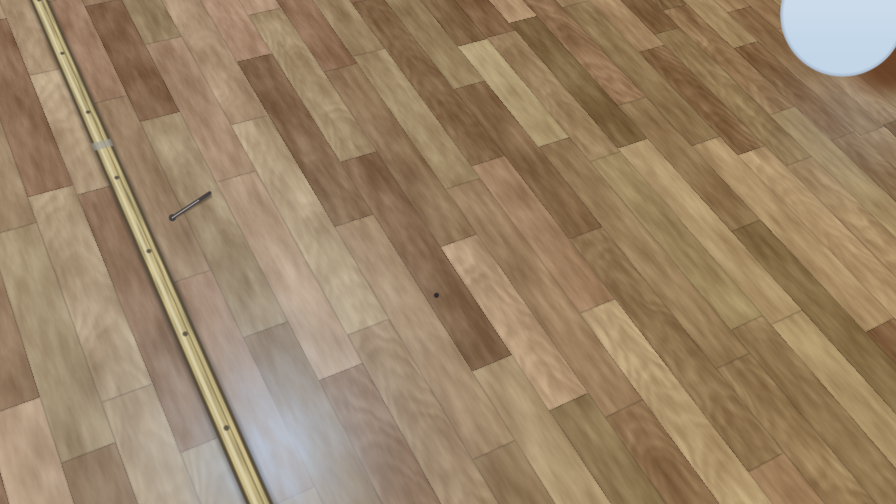
Give the GLSL for this texture, as a Shadertoy shader.

```glsl
// Staggered wooden floor in perspective with a brass strip, a screw and a white disc.
#define ALONG_VP vec2(-0.829, 3.07)   // vanishing point of the plank sides
#define ACROSS_VP_X 4.9               // x of the vanishing point of the plank ends
#define TILT 0.2                      // slope of the horizon
#define PLANK_WIDTH 0.0475
#define PLANK_LENGTH 0.36
#define DARK_WOOD vec3(0.45, 0.35, 0.245)
#define LIGHT_WOOD vec3(0.76, 0.68, 0.56)
#define GLARE_COLOR vec3(0.74, 0.79, 0.86)
#define BRASS vec3(0.73, 0.67, 0.49)
#define STRIP_U 0.48
#define SCREW_GAP 0.147
#define DISC vec3(1.672, 0.972, 0.124) // centre and radius

float hash(vec2 p) {
    return fract(sin(dot(p, vec2(127.1, 311.7))) * 43758.5453);
}

float noise(vec2 p) {
    vec2 i = floor(p), f = fract(p);
    f = f * f * (3.0 - 2.0 * f);
    return mix(mix(hash(i), hash(i + vec2(1, 0)), f.x),
               mix(hash(i + vec2(0, 1)), hash(i + vec2(1, 1)), f.x), f.y);
}

float fbm(vec2 p) {
    float sum = 0.0, amp = 0.5;
    for (int i = 0; i < 4; i++) {
        sum += amp * noise(p);
        p = p * 2.03 + 17.3;
        amp *= 0.5;
    }
    return sum;
}

// Canvas to floor: x runs across the planks, y along them
vec2 toFloor(vec2 p) {
    float depth = ALONG_VP.y - p.y - TILT * (p.x - ALONG_VP.x);
    return vec2(p.x - ALONG_VP.x, ACROSS_VP_X - p.x) / depth;
}

float segment(vec2 p, vec2 a, vec2 b) {
    vec2 pa = p - a, ba = b - a;
    return length(pa - ba * clamp(dot(pa, ba) / dot(ba, ba), 0.0, 1.0));
}

// Soft coverage of a shape with signed distance d
float cover(float d, float soft) {
    return 1.0 - smoothstep(-soft, soft, d);
}

vec3 planks(vec2 uv, vec2 soft) {
    // Staggered rows, each cut at jittered places
    float across = uv.x / PLANK_WIDTH - 0.147;
    float row = floor(across);
    float side = fract(across);
    float along = uv.y / PLANK_LENGTH + hash(vec2(row, 4.0));
    float cell = floor(along);
    float cut = 0.1 + 0.3 * hash(vec2(row, cell + 31.0));
    float cutDist = fract(along) - cut;
    vec2 id = vec2(row, cell - step(cutDist, 0.0));
    float tone = hash(id + 7.0), hue = hash(id + 19.0), figure = hash(id + 43.0);

    // Long fibres, wavy arched rings and blotches
    vec2 g = vec2(side, uv.y * 24.0) + id * 13.7;
    float fibre = fbm(g * vec2(7.0, 0.9)) - 0.47;
    float blotch = fbm(g * vec2(1.8, 0.5)) - 0.47;
    float bend = side - 0.3 - 0.4 * hue;
    float phase = uv.y * 75.0 + 14.0 * bend * bend + 9.0 * blotch + 6.0 * tone;
    float rings = sin(phase * 2.2) * smoothstep(0.45, 0.9, figure) * (0.5 + blotch);
    tone = 0.12 + 0.68 * tone + 0.55 * fibre + 0.6 * blotch + 0.13 * rings;

    vec3 color = mix(DARK_WOOD, LIGHT_WOOD, clamp(tone, -0.1, 1.1));
    color *= mix(vec3(1.03, 0.97, 0.96), vec3(0.99, 1.01, 0.95), hue);

    // Thin seams along the sides and ends
    float sideGap = min(side, 1.0 - side) * PLANK_WIDTH;
    float endGap = abs(cutDist) * PLANK_LENGTH;
    float seam = max(cover(sideGap - 0.0006, soft.x), cover(endGap - 0.001, soft.y));
    return color * (1.0 - 0.17 * seam);
}

void mainImage(out vec4 fragColor, in vec2 fragCoord) {
    vec2 p = fragCoord / iResolution.y;
    float px = 1.0 / iResolution.y;
    vec2 uv = toFloor(p);
    vec2 soft = fwidth(uv);
    vec3 color = planks(uv, soft);

    // Room light: warm to the right, cool and hazy to the lower left
    color *= mix(vec3(1.0, 1.0, 1.05), vec3(0.97, 0.95, 0.88), smoothstep(0.2, 1.7, p.x));
    vec2 fromGlare = (p - vec2(0.54, 0.1)) * vec2(1.0, 0.85);
    float glare = 0.55 * exp(-dot(fromGlare, fromGlare) * 45.0)
                + 0.28 * exp(-dot(fromGlare, fromGlare) * 7.0);
    glare += 0.22 * exp(-dot(p - vec2(1.7, 0.77), p - vec2(1.7, 0.77)) * 50.0);
    color = mix(color, GLARE_COLOR, glare * (0.75 + 0.5 * fbm(uv * vec2(90.0, 25.0))));

    // Brass strip with dark rims, a groove and evenly spaced screws
    float offset = uv.x - STRIP_U;
    float d = abs(offset);
    vec3 metal = BRASS * (0.88 + 0.25 * noise(uv * vec2(500.0, 30.0)));
    metal = mix(metal, vec3(0.84, 0.80, 0.66), cover(abs(offset + 0.003) - 0.0015, soft.x));
    metal *= 1.0 - 0.3 * cover(abs(offset - 0.003) - 0.0006, soft.x);
    metal = mix(vec3(0.34, 0.30, 0.23), metal, cover(d - 0.0075, soft.x));
    float screwV = (fract((uv.y - 1.671) / SCREW_GAP + 0.5) - 0.5) * SCREW_GAP;
    float screw = length(vec2(offset, screwV * 0.7)) - 0.0025;
    metal = mix(metal, vec3(0.29, 0.26, 0.22), 0.8 * cover(screw, soft.x));
    metal = mix(metal, vec3(0.62, 0.62, 0.60), cover(abs(uv.y - 2.184) - 0.008, soft.y) * 0.7);
    color *= 1.0 - 0.25 * cover(d - 0.013, 0.003);
    color = mix(color, metal, cover(d - 0.0105, soft.x));

    // Loose screw with its shadow, and a speck of dirt
    vec2 head = vec2(0.342, 0.568), tip = vec2(0.416, 0.617);
    float shank = segment(p, head, tip);
    color *= 1.0 - 0.35 * cover(segment(p, head, tip - vec2(0.0, 0.006)) - 0.004, 0.004);
    color = mix(color, vec3(0.27, 0.25, 0.25), cover(min(shank - 0.0035, length(p - head) - 0.007), px));
    color = mix(color, vec3(0.72, 0.70, 0.69), cover(segment(p, head, mix(head, tip, 0.7)) - 0.001, px));
    color = mix(color, vec3(0.20, 0.17, 0.18), cover(length(p - vec2(0.866, 0.414)) - 0.005, px));

    // White disc over a warm shadow
    vec2 q = p - DISC.xy;
    float disc = length(q) - DISC.z;
    float shadow = cover(length((p - vec2(1.77, 0.87)) * vec2(0.75, 1.0)) - 0.055, 0.03);
    color = mix(color, vec3(0.38, 0.22, 0.12), 0.85 * shadow);
    vec3 white = mix(vec3(0.76, 0.84, 0.91), vec3(0.82, 0.87, 0.93), smoothstep(-0.1, 0.1, q.y));
    white = mix(white, vec3(0.66, 0.72, 0.80), smoothstep(-0.009, 0.0, disc));
    color = mix(color, white, cover(disc, px));

    fragColor = vec4(clamp(color, 0.0, 1.0), 1.0);
}
```
